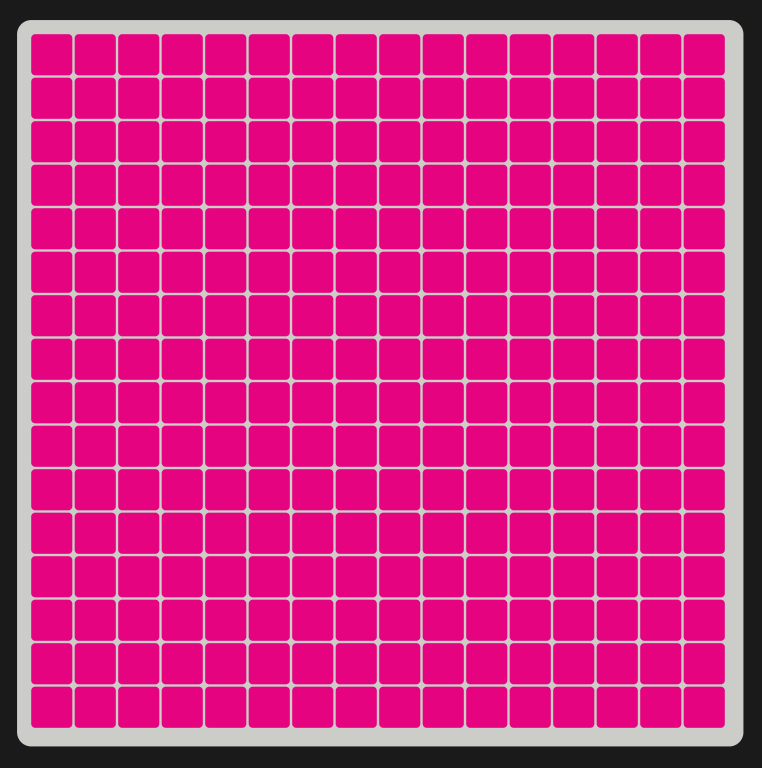
A WebGL 1 fragment shader for this pattern:

```glsl
precision highp float;
// A 16 by 16 grid of rounded magenta tiles on a pale grey panel over near-black.

uniform vec2 u_resolution;

// Lengths are fractions of the canvas height.
#define TILE_COUNT 16.0
#define TILE_PITCH 0.05664
#define TILE_GAP 0.0031
#define TILE_RADIUS 0.0053
#define GRID_CENTER vec2(-0.0039, 0.0039)
#define PANEL_HALF 0.4729
#define PANEL_RADIUS 0.0185
#define PANEL_CENTER vec2(-0.00098, 0.00098)
#define TILE_COLOR vec3(0.90, 0.01, 0.50)
#define PANEL_COLOR vec3(0.80, 0.80, 0.79)
#define BACK_COLOR vec3(0.10, 0.10, 0.10)

// Signed distance to a square with rounded corners.
float roundedSquare(vec2 p, float halfSize, float radius) {
  vec2 q = abs(p) - halfSize + radius;
  return length(max(q, 0.0)) + min(max(q.x, q.y), 0.0) - radius;
}

// Coverage of a shape, softened over one pixel.
float coverage(float dist) {
  return clamp(0.5 - dist * u_resolution.y, 0.0, 1.0);
}

void main() {
  vec2 p = (gl_FragCoord.xy - 0.5 * u_resolution) / u_resolution.y;

  // Backing panel
  float panel = coverage(roundedSquare(p - PANEL_CENTER, PANEL_HALF, PANEL_RADIUS));
  vec3 color = mix(BACK_COLOR, PANEL_COLOR, panel);

  // Repeated tiles, limited to the grid
  vec2 grid = (p - GRID_CENTER) / TILE_PITCH + 0.5 * TILE_COUNT;
  vec2 cell = clamp(floor(grid), 0.0, TILE_COUNT - 1.0);
  vec2 local = (grid - cell - 0.5) * TILE_PITCH;
  float tile = coverage(roundedSquare(local, 0.5 * (TILE_PITCH - TILE_GAP), TILE_RADIUS));
  color = mix(color, TILE_COLOR, tile);

  gl_FragColor = vec4(color, 1.0);
}
```
